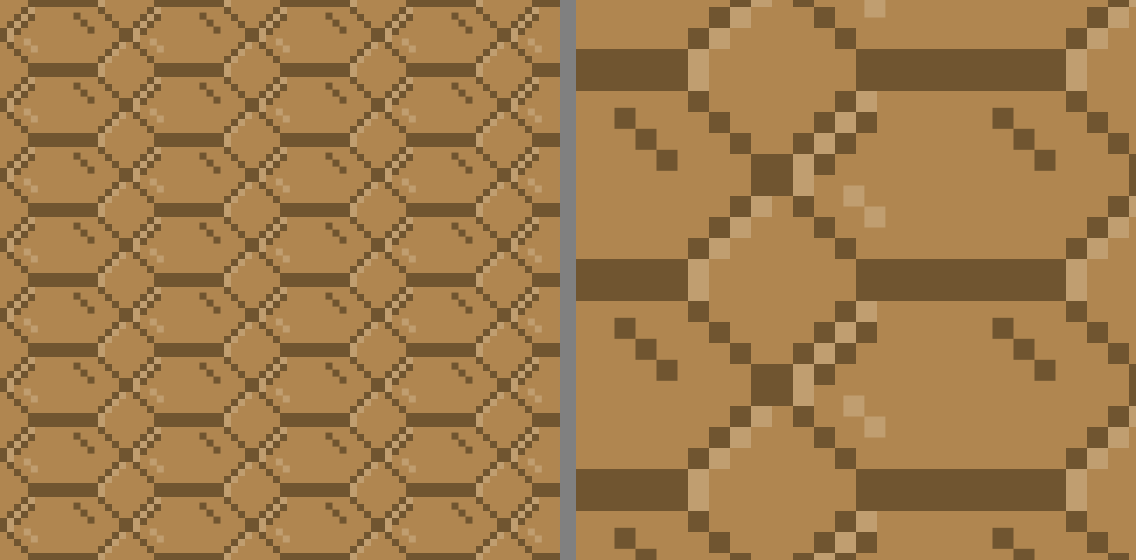
Left: the whole. Right: its middle third, enlarged.
This pattern is drawn by a WebGL 2 fragment shader. Its source:

```glsl
#version 300 es
precision highp float;

#define CELLS_DOWN 80.0
#define TILE vec2(18.0, 10.0)
#define BASE_COLOR vec3(0.69, 0.525, 0.312)
#define DARK_COLOR vec3(0.44, 0.333, 0.188)
#define LIGHT_COLOR vec3(0.753, 0.62, 0.44)
#define DASH_START vec2(10.5, 1.8)
#define GLINT_START vec2(3.4, 5.5)

uniform vec2 u_resolution;
out vec4 fragColor;

// Coverage of a box repeated once per tile, filtered over one pixel.
float box(vec2 p, vec2 corner, vec2 size, float pixel) {
    vec2 halfSize = 0.5 * size;
    vec2 fromCenter = p - corner - halfSize;
    vec2 dist = abs(mod(fromCenter + 0.5 * TILE, TILE) - 0.5 * TILE);
    vec2 cover = clamp((halfSize - dist) / pixel + 0.5, 0.0, 1.0);
    return cover.x * cover.y;
}

// Diagonal run of unit squares; rise is the row change per column.
float stairs(vec2 p, vec2 start, float rise, int count, float pixel) {
    float cover = 0.0;
    for (int i = 0; i < count; i++) {
        cover += box(p, start + float(i) * vec2(1.0, rise), vec2(1.0), pixel);
    }
    return cover;
}

void main() {
    // Grid cells, with rows counted downward from the top edge.
    float pixel = CELLS_DOWN / u_resolution.y;
    vec2 p = vec2(gl_FragCoord.x, u_resolution.y - gl_FragCoord.y) * pixel;

    // Bars and knots
    float dark = box(p, vec2(4.0, 9.0), vec2(10.0, 2.0), pixel);
    dark += box(p, vec2(17.0, 4.0), vec2(2.0), pixel);

    // Slanted outlines on both sides of each knot
    dark += stairs(p, vec2(14.0, 1.0), 1.0, 3, pixel);
    dark += stairs(p, vec2(14.0, 8.0), -1.0, 3, pixel);
    dark += stairs(p, vec2(1.0, 3.0), -1.0, 3, pixel);
    dark += stairs(p, vec2(1.0, 6.0), 1.0, 3, pixel);

    // Inner groove and surface dash
    dark += stairs(p, vec2(2.0, 4.0), -1.0, 3, pixel);
    dark += stairs(p, DASH_START, 1.0, 3, pixel);

    // Highlights along the edges
    float light = box(p, vec2(14.0, 9.0), vec2(1.0, 2.0), pixel);
    light += stairs(p, vec2(15.0, 8.0), -1.0, 3, pixel);
    light += box(p, vec2(1.0, 4.0), vec2(1.0, 2.0), pixel);
    light += stairs(p, vec2(2.0, 3.0), -1.0, 3, pixel);

    // Small glint
    light += stairs(p, GLINT_START, 1.0, 2, pixel);

    // The parts do not overlap, so their coverages add up.
    vec3 color = BASE_COLOR;
    color += dark * (DARK_COLOR - BASE_COLOR);
    color += light * (LIGHT_COLOR - BASE_COLOR);
    fragColor = vec4(color, 1.0);
}
```
